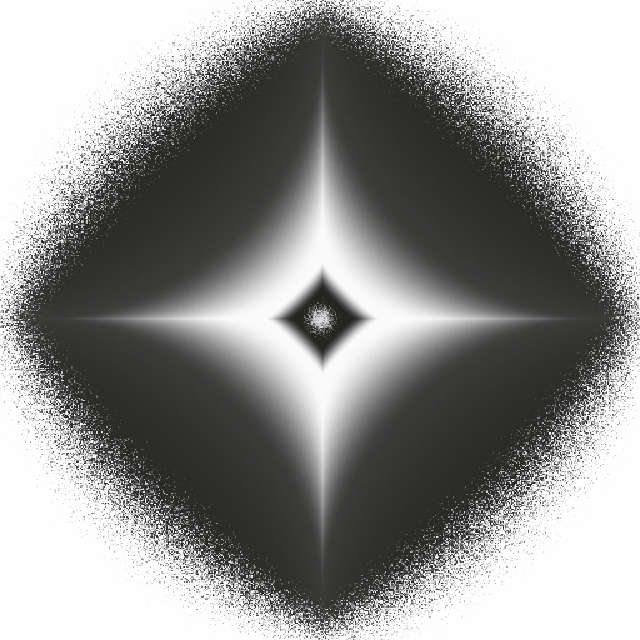
Write a three.js fragment shader that draws this background.

```glsl
// A glowing four-pointed star with a dark diamond heart, in a dark field that dissolves into grain.
#define CENTER vec2(0.504, 0.502)
#define CORE_CENTER vec2(0.501, 0.5015)
#define GRAIN_CELLS 512.0
#define GRAIN_AMOUNT 0.035
#define STAR_POWER 0.6
#define STAR_INNER 0.15
#define STAR_OUTER 0.44
#define HEART_RADIUS 0.071
#define CORE_RADIUS 0.027
#define FIELD_INNER 0.42
#define FIELD_OUTER 0.56

varying vec2 vUv;

const vec3 DARK = vec3(0.142, 0.142, 0.138);
const vec3 LIGHT = vec3(0.99);
const vec3 PAPER = vec3(0.997);

// Sine-free hash, 0 to 1
float hash(vec2 p) {
  vec3 q = fract(p.xyx * 0.1031);
  q += dot(q, q.yzx + 33.33);
  return fract((q.x + q.y) * q.z);
}

// Superellipse radius: power 1 is a diamond, below 1 a concave star
float starRadius(vec2 p, float power) {
  vec2 a = pow(abs(p) + 1e-5, vec2(power));
  return pow(a.x + a.y, 1.0 / power);
}

// Bright arms with a faint wide halo
float starGlow(vec2 p) {
  float r = starRadius(p, STAR_POWER);
  float body = 1.0 - smoothstep(STAR_INNER, STAR_OUTER, r);
  float halo = exp(-r * r / 0.3);
  return 0.8 * body + 0.2 * halo;
}

// 0 inside the diamond field, 1 outside the surrounding circle
float fieldFade(vec2 p) {
  float inside = max(starRadius(p, 1.08) - FIELD_INNER, 0.0);
  float outside = max(FIELD_OUTER - length(p), 0.0);
  return inside / (inside + outside + 1e-4);
}

void main() {
  vec2 p = vUv - CENTER;
  vec2 cell = floor(vUv * GRAIN_CELLS);
  float grainA = hash(cell + 17.0);
  float grainB = hash(cell + 731.0);
  float grain = 0.5 * (grainA + grainB);

  // Star light with the dark heart cut out
  float light = starGlow(p);
  float heart = starRadius(p, 0.9);
  light *= smoothstep(HEART_RADIUS - 0.024, HEART_RADIUS + 0.02, heart);

  // Speckled core
  float coreDist = length(vUv - CORE_CENTER) + (grain - 0.5) * 0.022;
  float core = 1.0 - smoothstep(0.1 * CORE_RADIUS, CORE_RADIUS, coreDist);
  light = max(light, 0.85 * core);

  // Fine grain, strongest in the midtones
  float midtone = 0.3 + 2.8 * light * (1.0 - light);
  light += (grain - 0.5) * GRAIN_AMOUNT * midtone;
  vec3 color = mix(DARK, LIGHT, clamp(light, 0.0, 1.0));

  // Dissolve the field into paper by a random threshold
  float threshold = mix(0.18, 0.75, grain);
  float paper = smoothstep(threshold - 0.18, threshold + 0.18, fieldFade(p));
  gl_FragColor = vec4(mix(color, PAPER, paper), 1.0);
}
```
